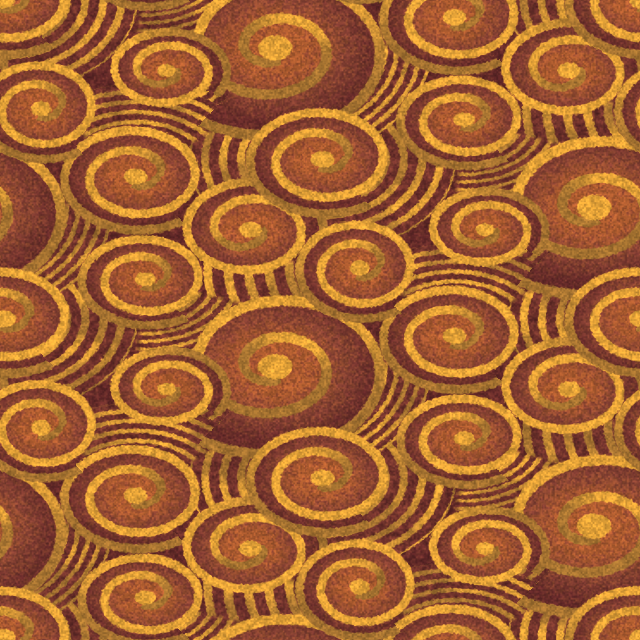
Reproduce this pattern procedurally as a Shadertoy shader.

```glsl
// Carpet of overlapping golden oval spirals with striped fans on a maroon ground.
#define PERIOD 0.498
#define ARM_BASE 0.0042
#define ARM_GROW 0.025
#define SOFTNESS 0.0017
#define TUFT_FREQ 310.0
#define TUFT_WARP 0.0028
#define GRAIN 0.50
#define SPECKLE 0.75
#define LAST_TURN 1.85

const float PI = 3.14159, TAU = 6.28318;
const int MOTIFS = 7;

const vec3 GOLD = vec3(0.90, 0.64, 0.22);
const vec3 OLIVE = vec3(0.65, 0.45, 0.19);
const vec3 RUST = vec3(0.70, 0.37, 0.19);
const vec3 BROWN = vec3(0.54, 0.27, 0.20);
const vec3 MAROON = vec3(0.37, 0.15, 0.15);

// Motifs of one tile: centre x, centre y, half width, height ratio
const vec4 OVAL[MOTIFS] = vec4[MOTIFS](
    vec4(0.430, 0.427, 0.163, 0.73), vec4(0.710, 0.475, 0.111, 0.70),
    vec4(0.260, 0.392, 0.088, 0.68), vec4(0.725, 0.315, 0.099, 0.68),
    vec4(0.391, 0.143, 0.107, 0.70), vec4(0.562, 0.581, 0.094, 0.78),
    vec4(0.504, 0.253, 0.113, 0.70));

// Spiral arm: end angle, winding direction, growth exponent
const vec3 ARM[MOTIFS] = vec3[MOTIFS](
    vec3(0.0, -1.0, 1.2), vec3(PI, 1.0, 0.65), vec3(1.57, -1.0, 0.65),
    vec3(PI, 1.0, 0.65), vec3(1.57, -1.0, 0.65), vec3(PI, 1.0, 0.65),
    vec3(PI, 1.0, 0.65));

// Fan of stripes: direction, half angle, outer radius, stripe spacing
const vec4 FAN[MOTIFS] = vec4[MOTIFS](
    vec4(-0.55, 0.65, 1.50, 0.11), vec4(1.50, 0.85, 1.85, 0.20),
    vec4(-0.60, 0.80, 1.45, 0.22), vec4(-1.0, 0.70, 1.90, 0.18),
    vec4(0.0, 0.0, 0.0, 1.0), vec4(3.40, 0.45, 2.60, 0.34),
    vec4(-0.50, 4.0, 1.85, 0.25));

float hash(vec2 p) {
    vec3 q = fract(vec3(p.xyx) * 0.1031);
    q += dot(q, q.yzx + 33.33);
    return fract((q.x + q.y) * q.z);
}

float noise(vec2 p) {
    vec2 i = floor(p), f = fract(p);
    f = f * f * (3.0 - 2.0 * f);
    return mix(mix(hash(i), hash(i + vec2(1, 0)), f.x),
               mix(hash(i + vec2(0, 1)), hash(i + vec2(1, 1)), f.x), f.y);
}

// Coverage of a shape from its signed distance in canvas units
float cover(float d) {
    float soft = max(SOFTNESS, 0.7 / iResolution.y);
    return 1.0 - smoothstep(-soft, soft, d);
}

// Half-drop repeat: offset to the nearest copy, scaled to a unit circle
vec2 toMotif(vec2 p, vec4 oval) {
    vec2 d = p - oval.xy;
    float column = round(d.x / PERIOD);
    d -= column * vec2(PERIOD, -0.5 * PERIOD);
    d.y -= PERIOD * round(d.y / PERIOD);
    return d / (oval.z * vec2(1.0, oval.w)) + 1e-5;
}

// Canvas length of one unit of motif radius
float radialScale(vec2 q, vec4 oval) {
    return oval.z * length(q) / length(vec2(q.x, q.y / oval.w));
}

float armRadius(float turn, float growth) {
    return turn < 0.0 ? 0.3 + 0.5 * turn : 0.3 + 0.7 * pow(turn / 1.5, growth);
}

void paintFan(inout vec3 col, vec2 p, int i, float speck) {
    vec2 q = toMotif(p, OVAL[i]);
    vec4 fan = FAN[i];
    float r = length(q), scale = radialScale(q, OVAL[i]);
    float off = abs(mod(atan(q.y, q.x) - fan.x + PI, TAU) - PI);
    float area = cover((r - fan.z) * scale) * (1.0 - smoothstep(fan.y - 0.12, fan.y, off));
    float stripe = (abs(fract((r - 1.0) / fan.w) - 0.5) - 0.22) * fan.w * scale;
    vec3 ground = mix(MAROON, BROWN, clamp(0.4 + speck, 0.0, 1.0));
    vec3 thread = mix(GOLD, OLIVE, smoothstep(0.2, 0.8, noise(p * 22.0 + float(i))));
    col = mix(col, mix(ground, thread, cover(stripe)), area);
}

void paintSpiral(inout vec3 col, vec2 p, int i, float speck) {
    vec2 q = toMotif(p, OVAL[i]);
    vec3 arm = ARM[i];
    float r = length(q), scale = radialScale(q, OVAL[i]);
    float width = ARM_BASE + ARM_GROW * OVAL[i].z;
    float phase = fract(arm.y * (atan(q.y, q.x) - arm.x) / TAU + 0.5);

    // Oval fill, rust in the middle and darker outwards
    float rim = armRadius(phase + step(phase + 1.0, LAST_TURN), arm.z);
    vec3 fill = mix(RUST, BROWN, clamp(smoothstep(0.25, 0.75, r) + speck, 0.0, 1.0));
    fill = mix(fill, MAROON, clamp(0.85 * smoothstep(0.55, 1.1, r) + speck, 0.0, 1.0));
    col = mix(col, fill, cover((r - rim) * scale));

    // Arm, olive at both ends
    for (int n = -1; n < 2; n++) {
        float turn = phase + float(n);
        if (turn < -0.3 || turn > LAST_TURN) continue;
        float fade = 1.0 - smoothstep(0.08, 0.3, turn) + smoothstep(1.35, 1.6, turn);
        fade += step(1.0, arm.z) * (1.0 - smoothstep(0.15, 0.3, abs(turn - 0.7)));
        vec3 thread = mix(GOLD, OLIVE, clamp(fade, 0.0, 1.0));
        col = mix(col, thread, cover(abs(r - armRadius(turn, arm.z)) * scale - width));
    }
    col = mix(col, GOLD, cover((r - 0.165) * scale));
}

void mainImage(out vec4 fragColor, in vec2 fragCoord) {
    vec2 uv = fragCoord / iResolution.y;
    vec2 tuft = uv * TUFT_FREQ;
    float fine = noise(tuft) - 0.5, coarse = noise(tuft * 0.47 + 41.0) - 0.5;
    float speck = SPECKLE * (0.7 * fine + 0.5 * coarse);
    vec2 p = uv + TUFT_WARP * vec2(fine, noise(tuft + 87.0) - 0.5);

    vec3 col = mix(MAROON, BROWN, clamp(0.12 + speck, 0.0, 1.0));
    for (int i = MOTIFS - 1; i >= 0; i--) paintFan(col, p, i, speck);
    for (int i = 0; i < MOTIFS; i++) paintSpiral(col, p, i, speck);

    // Woven pile grain
    col *= 1.0 + GRAIN * (0.6 * (noise(tuft * 1.2 + 13.0) - 0.5) + 0.4 * coarse);
    fragColor = vec4(clamp(col, 0.0, 1.0), 1.0);
}
```
